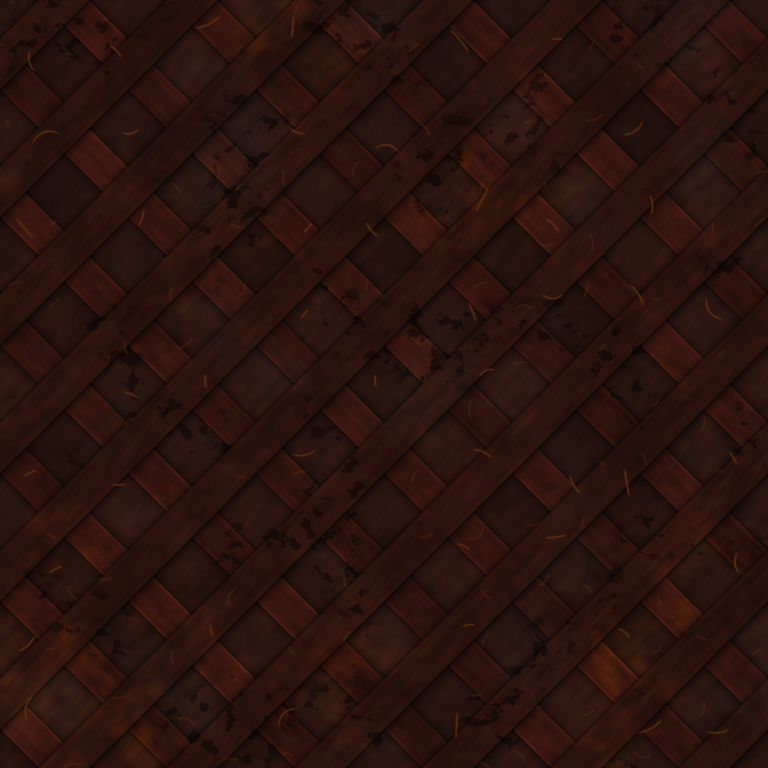
A WebGL 1 fragment shader for this pattern:

```glsl
precision highp float;

uniform vec2 u_resolution;

float hash(vec2 p) {
  vec3 q = fract(p.xyx * vec3(0.1031, 0.1030, 0.0973));
  q += dot(q, q.yzx + 33.33);
  return fract((q.x + q.y) * q.z);
}

float corner(vec2 cell, vec2 offset) {
  float angle = 6.2832 * hash(cell);
  return dot(vec2(cos(angle), sin(angle)), offset);
}

float gradientNoise(vec2 p) {
  vec2 i = floor(p), f = fract(p);
  vec2 w = f * f * f * (f * (f * 6.0 - 15.0) + 10.0);
  vec2 e = vec2(1.0, 0.0);
  float low = mix(corner(i, f), corner(i + e, f - e), w.x);
  float high = mix(corner(i + e.yx, f - e.yx), corner(i + 1.0, f - 1.0), w.x);
  return mix(low, high, w.y);
}

float fbm(vec2 p) {
  float sum = 0.0, gain = 0.6;
  for (int k = 0; k < 4; k++) {
    sum += gain * gradientNoise(p);
    p = mat2(1.6, 1.2, -1.2, 1.6) * p + 17.3;
    gain *= 0.55;
  }
  return sum;
}

// Short bent hairline, at most one per grid cell
float scratch(vec2 uv, float cells, float seed, float pixel) {
  vec2 id = floor(uv * cells) + seed;
  vec2 q = fract(uv * cells) - 0.5;
  q -= 0.45 * (vec2(hash(id + 3.1), hash(id + 7.7)) - 0.5);
  float angle = 6.2832 * hash(id + 11.9);
  q = mat2(cos(angle), sin(angle), -sin(angle), cos(angle)) * q;
  float reach = mix(0.07, 0.2, hash(id + 19.3));
  float bend = 7.0 * (hash(id + 23.7) - 0.5);
  float dist = abs(q.y - bend * q.x * q.x) / sqrt(1.0 + 4.0 * bend * bend * q.x * q.x);
  float line = 1.0 - smoothstep(0.0, 0.0012 + pixel, dist / cells);
  return line * (1.0 - smoothstep(reach * 0.6, reach, abs(q.x))) * step(0.5, hash(id + 31.1));
}

void main() {
  vec2 uv = gl_FragCoord.xy / u_resolution;
  float pixel = 1.0 / min(u_resolution.x, u_resolution.y);
  float aa = 6.0 * pixel;

  // Diagonal lattice: x runs across the top slats, y along them
  vec2 lattice = 6.0 * vec2(uv.x - uv.y, uv.x + uv.y);
  vec2 f = fract(lattice) - 0.5;
  float topEdge = abs(f.x) - 0.2;
  float crossEdge = abs(f.y) - 0.195;
  float top = 1.0 - smoothstep(-aa, aa, topEdge);
  float cross_ = 1.0 - smoothstep(-aa, aa, crossEdge);
  vec2 crossId = floor(lattice + vec2(0.5, 0.0));
  vec2 panelId = floor(lattice + 0.5);

  // Grain follows each slat
  float grainAlong = fbm(lattice * vec2(9.0, 1.6));
  float grainAcross = fbm(lattice.yx * vec2(9.0, 1.6) + 41.0);

  // Recessed panels, darkened toward their borders
  vec3 panel = vec3(0.165, 0.077, 0.055) * (0.87 + 0.3 * hash(panelId));
  panel = mix(panel, vec3(0.155, 0.082, 0.07), 0.5 * hash(panelId + 9.0));
  panel *= 1.0 + 0.25 * grainAlong;
  panel *= 1.0 - 0.55 * exp(-max(crossEdge, 0.0) * 32.0);

  // Cross slats with a thin bright rim
  vec3 slat = vec3(0.192, 0.077, 0.053) * (0.88 + 0.25 * hash(crossId + 5.0));
  slat *= 1.0 + 0.35 * grainAcross;
  slat *= 1.0 + 0.24 * exp(-pow((crossEdge + 0.017) / 0.012, 2.0));
  vec3 color = mix(panel, slat, cross_);

  // Shadow of the top slats, deeper on the lower side
  float side = step(0.0, f.x);
  color *= 1.0 - mix(0.5, 0.68, side) * exp(-max(topEdge, 0.0) * mix(40.0, 24.0, side));

  // Continuous top slats
  vec3 beam = vec3(0.166, 0.071, 0.05) * (0.94 + 0.12 * hash(vec2(floor(lattice.x), 2.0)));
  beam *= 1.0 + 0.4 * grainAlong;
  beam *= 1.0 + 0.22 * exp(-pow((topEdge + 0.018) / 0.012, 2.0));
  beam *= 1.0 - 0.4 * exp(-abs(topEdge) * 75.0);
  color = mix(color, beam, top);

  // Broad tone shifts, grey haze and rust
  color *= 1.0 + 0.35 * fbm(uv * 8.0 + 4.0) + 0.22 * fbm(uv * 45.0);
  float haze = smoothstep(0.05, 0.45, fbm(uv * 5.0 + 29.0));
  color = mix(color, color * vec3(1.0, 1.2, 1.4) + 0.008, 0.65 * haze);
  float rust = smoothstep(0.0, 0.45, fbm(uv * 4.0 + 63.0));
  rust *= smoothstep(-0.2, 0.4, fbm(uv * 17.0 + 8.0));
  color = mix(color, color * vec3(1.75, 1.75, 0.85), 0.9 * rust);

  // Clustered dark pitting
  float pits = smoothstep(0.12, 0.24, fbm(uv * vec2(38.0, 42.0) + 90.0));
  pits *= smoothstep(0.05, 0.3, gradientNoise(uv * 8.0 + 71.0));
  color *= 1.0 - 0.45 * pits;

  // Ochre scratches
  float marks = 0.65 * scratch(uv, 9.0, 0.0, pixel) + 0.3 * scratch(uv + 0.037, 13.0, 57.0, pixel);
  color = mix(color, vec3(0.42, 0.21, 0.06), marks);

  gl_FragColor = vec4(color, 1.0);
}
```
